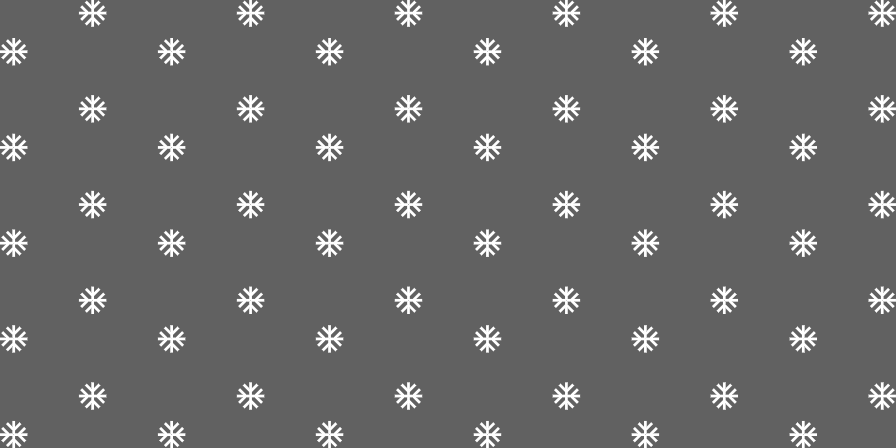
Write a Shadertoy shader that draws this pattern.

```glsl
// Small white snowflakes in a staggered grid on flat grey.

const vec3 GREY = vec3(0.38);
const vec3 WHITE = vec3(1.0);

// Lengths are in canvas heights.
const vec2 PERIOD = vec2(0.3525, 0.2137);
const vec2 FIRST_FLAKE = vec2(0.0306, 0.0298);
const vec2 STAGGER = vec2(0.1762, 0.0862);
const float FLAKE_RADIUS = 0.0306;

// Proportions relative to the flake radius.
const float HALF_LINE = 0.1;
const float BRANCH_START = 0.3415;
const float BRANCH_LENGTH = 0.7;

float boxDistance(vec2 p, vec2 halfSize) {
    vec2 d = abs(p) - halfSize;
    return length(max(d, 0.0)) + min(max(d.x, d.y), 0.0);
}

// Square-ended bar from the origin along +x.
float barDistance(vec2 p, float len, float halfWidth) {
    return boxDistance(p - vec2(0.5 * len, 0.0), vec2(0.5 * len, halfWidth));
}

// Four arms of unit length, each with a pair of diagonal branches.
float snowflakeDistance(vec2 p) {
    // Fold all eight octants onto the one above the +x axis.
    p = abs(p);
    p = vec2(max(p.x, p.y), min(p.x, p.y));

    float arm = barDistance(p, 1.0, HALF_LINE);
    vec2 q = p - vec2(BRANCH_START, 0.0);
    vec2 diagonal = vec2(q.x + q.y, q.y - q.x) * sqrt(0.5);
    float branch = barDistance(diagonal, BRANCH_LENGTH, HALF_LINE);
    return min(arm, branch);
}

// Offset from the nearest point of a rectangular grid.
vec2 repeatCentered(vec2 p, vec2 period) {
    return p - period * floor(p / period + 0.5);
}

float flakeGridDistance(vec2 p, vec2 origin) {
    vec2 local = repeatCentered(p - origin, PERIOD);
    return FLAKE_RADIUS * snowflakeDistance(local / FLAKE_RADIUS);
}

void mainImage(out vec4 fragColor, in vec2 fragCoord) {
    vec2 p = fragCoord / iResolution.y;
    float pixel = 1.0 / iResolution.y;

    // Two interleaved grids make the stagger.
    float d = min(flakeGridDistance(p, FIRST_FLAKE),
                  flakeGridDistance(p, FIRST_FLAKE + STAGGER));

    float coverage = clamp(0.5 - d / pixel, 0.0, 1.0);
    fragColor = vec4(mix(GREY, WHITE, coverage), 1.0);
}
```
